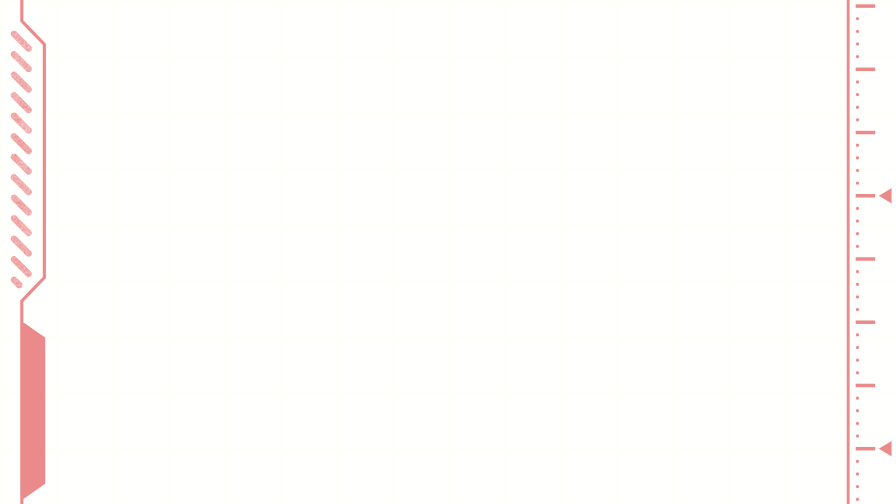
This background is drawn by a WebGL 1 fragment shader. Its source:

```glsl
precision highp float;
uniform vec2 u_resolution;

// Coverage of a shape from its signed distance, on a 768 by 432 unit canvas
float cover(float d) {
  return clamp(0.5 - d * u_resolution.y / 432.0, 0.0, 1.0);
}

float segment(vec2 p, vec2 a, vec2 b) {
  vec2 ab = b - a;
  return length(p - a - ab * clamp(dot(p - a, ab) / dot(ab, ab), 0.0, 1.0));
}

float box(vec2 p, vec2 halfSize) {
  vec2 q = abs(p) - halfSize;
  return length(max(q, 0.0)) + min(max(q.x, q.y), 0.0);
}

vec2 gradient(vec2 cell) {
  float angle = 6.2832 * fract(sin(dot(cell, vec2(127.1, 311.7))) * 4375.85);
  return vec2(cos(angle), sin(angle));
}

float gradientNoise(vec2 p) {
  vec2 i = floor(p), f = fract(p);
  vec2 u = f * f * (3.0 - 2.0 * f), e = vec2(1.0, 0.0);
  float low = mix(dot(gradient(i), f), dot(gradient(i + e), f - e), u.x);
  float high = mix(dot(gradient(i + e.yx), f - e.yx), dot(gradient(i + 1.0), f - 1.0), u.x);
  return mix(low, high, u.y);
}

// Rail that steps out into a bracket, mirrored about its middle
float bracketRail(vec2 p) {
  vec2 q = vec2(p.x, abs(p.y - 138.0));
  float d = segment(q, vec2(38.0, 0.0), vec2(38.0, 100.0));
  d = min(d, segment(q, vec2(38.0, 100.0), vec2(18.7, 120.0)));
  return min(d, segment(q, vec2(18.7, 120.0), vec2(18.7, 450.0))) - 1.35;
}

// Solid tab with slanted ends
float sideTab(vec2 p) {
  vec2 q = vec2(p.x - 17.5, abs(p.y - 352.0));
  float slant = dot(q - vec2(0.0, 77.5), normalize(vec2(0.7, 1.0)));
  return max(max(-q.x, q.x - 21.3), slant);
}

// Column of slanted strokes, the last one cut short
float slantedStrokes(vec2 p) {
  float d = 1000.0;
  for (int i = 0; i < 13; i++) {
    float reach = i == 12 ? 4.5 : 12.5;
    vec2 start = vec2(12.0, 29.0 + 17.57 * float(i));
    d = min(d, segment(p, start, start + reach) - 2.8);
  }
  return d;
}

// Rail, long ticks, dots between them and a pointer at every fourth tick
float ruler(vec2 p) {
  float tickY = mod(p.y - 5.2 + 27.1, 54.2) - 27.1;
  float dotY = mod(p.y - 5.2 + 5.42, 10.84) - 5.42;
  float pointerY = mod(p.y - 167.8 + 108.4, 216.8) - 108.4;
  float d = abs(p.x - 727.0) - 1.25;
  d = min(d, box(vec2(p.x - 741.8, tickY), vec2(7.7, 0.8)) - 0.7);
  d = min(d, length(vec2(p.x - 735.0, dotY)) - 1.35);
  float edge = dot(vec2(p.x - 753.3, abs(pointerY)), normalize(vec2(-6.5, 10.8)));
  return min(d, max(edge, p.x - 764.2));
}

void main() {
  vec2 p = gl_FragCoord.xy / u_resolution * vec2(768.0, 432.0);
  p.y = 432.0 - p.y;
  vec3 rose = vec3(0.92, 0.54, 0.54);

  // Paper with a barely tinted grid
  vec2 grid = abs(mod(p + 23.0, 48.0) - 24.0);
  float tint = 1.0 - smoothstep(0.5, 2.5, min(grid.x, grid.y));
  vec3 color = vec3(1.0, 1.0, 0.992 - 0.012 * tint);

  // Worn, paler strokes
  float wear = gradientNoise(p * 0.55) + 0.6 * gradientNoise(p * vec2(0.1, 0.06));
  float ink = clamp(0.7 - 0.3 * wear, 0.4, 0.9);
  color = mix(color, rose, cover(slantedStrokes(p)) * ink);

  // Solid frame parts
  float frame = min(min(bracketRail(p), sideTab(p)), ruler(p));
  color = mix(color, rose, cover(frame));
  gl_FragColor = vec4(color, 1.0);
}
```
